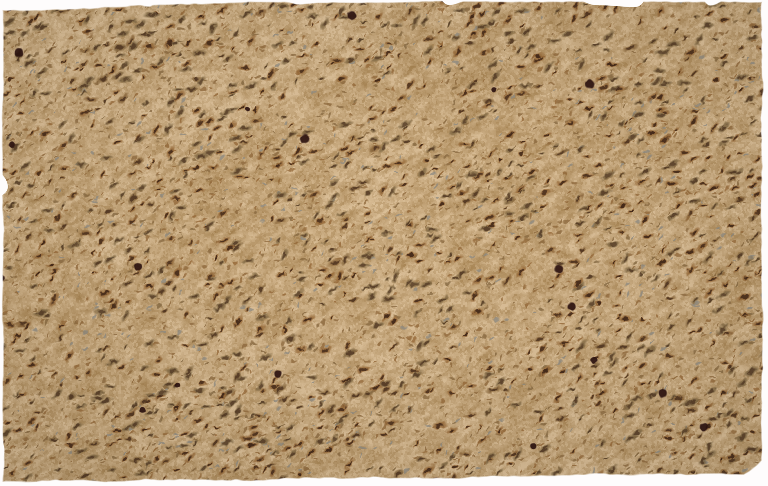
Reproduce this texture procedurally as a WebGL 2 fragment shader.

```glsl
#version 300 es
precision highp float;
// Draws a chipped slab of golden granite with slanted dark flecks on white.

uniform vec2 u_resolution;
out vec4 fragColor;

const vec3 BACKDROP   = vec3(0.995, 0.99, 0.99);
const vec3 PALE_STONE = vec3(0.81, 0.70, 0.545);
const vec3 DEEP_STONE = vec3(0.625, 0.49, 0.30);
const vec3 RUST       = vec3(0.57, 0.39, 0.20);
const vec3 OLIVE      = vec3(0.48, 0.39, 0.25);
const vec3 DARK_BROWN = vec3(0.25, 0.15, 0.09);
const vec3 BLUE_GREY  = vec3(0.54, 0.53, 0.50);
const vec3 GARNET     = vec3(0.17, 0.07, 0.06);

const float FLOW_ANGLE   = 0.56;    // slant of the veins, radians
const float CRYSTAL_SIZE = 0.0046;  // lengths are in canvas heights
const vec2  FLECK_CELL   = vec2(0.027, 0.021);
const vec2  FLECK_RADII  = vec2(0.0105, 0.0042);
const vec2  SPECK_CELL   = vec2(0.016, 0.012);
const vec2  SPECK_RADII  = vec2(0.0062, 0.0026);
const vec2  GARNET_CELL  = vec2(0.11);
const vec2  GARNET_RADII = vec2(0.0095);

vec2 hash2(vec2 cell, uint seed) {
    uvec2 k = uvec2(ivec2(cell)) * uvec2(1597u, 3571u);
    uint h = (k.x ^ (k.y << 7)) + seed * 7919u + k.y;
    h = (h ^ (h >> 15)) * 73244475u;
    h = (h ^ (h >> 13)) * 73244475u;
    h ^= h >> 16;
    return vec2(h & 65535u, h >> 16) / 65535.0;
}

float noise(vec2 p, uint seed) {
    vec2 i = floor(p), f = p - i;
    f = f * f * (3.0 - 2.0 * f);
    float low  = mix(hash2(i, seed).x, hash2(i + vec2(1, 0), seed).x, f.x);
    float high = mix(hash2(i + vec2(0, 1), seed).x, hash2(i + vec2(1, 1), seed).x, f.x);
    return mix(low, high, f.y);
}

mat2 rotation(float a) {
    return mat2(cos(a), -sin(a), sin(a), cos(a));
}

// Random tone of the nearest crystal.
float crystals(vec2 p) {
    vec2 id = floor(p);
    float nearest = 9.0, tone = 0.0;
    for (int y = -1; y <= 1; y++)
    for (int x = -1; x <= 1; x++) {
        vec2 cell = id + vec2(x, y);
        float d = length(cell + hash2(cell, 1u) - p);
        if (d < nearest) { nearest = d; tone = hash2(cell, 2u).x; }
    }
    return tone;
}

// Scattered ellipses: x is 1 at a centre and 0 on its rim, y is a random tint.
vec2 scatter(vec2 p, vec2 size, vec2 radii, float density, float turn, uint seed) {
    vec2 id = floor(p / size);
    vec2 best = vec2(-3.0, 0.0);
    for (int y = -1; y <= 1; y++)
    for (int x = -1; x <= 1; x++) {
        vec2 cell = id + vec2(x, y);
        vec2 place = hash2(cell, seed), kind = hash2(cell, seed + 1u);
        vec2 shape = hash2(cell, seed + 2u);
        vec2 centre = (cell + place) * size;
        float cluster = 0.45 + 1.1 * noise(centre * vec2(6.0, 11.0), seed + 3u);
        if (kind.x > density * cluster) continue;
        vec2 d = rotation((shape.x - 0.5) * turn) * (p - centre);
        float field = 1.0 - length(d / (radii * mix(0.55, 1.15, shape.y)));
        if (field > best.x) best = vec2(field, kind.y);
    }
    return best;
}

// Signed distance inside the slab, with uneven, chipped sides.
float slab(vec2 p, float width) {
    float chip = 0.006 * noise(p * 17.0, 50u) + 0.003 * noise(p * 70.0, 51u);
    float notch = 0.013 * smoothstep(0.86, 0.95, noise(p * 13.0, 52u));
    float left = p.x - 0.004 - 0.6 * chip;
    float right = width - p.x - 0.008 - chip;
    float top = 1.0 - p.y - 0.001 - 0.7 * chip - 0.018 * smoothstep(0.55, 0.0, p.x);
    float bottom = p.y - 0.006 - chip - 0.014 * smoothstep(0.1, width, p.x);
    float corner = dot(vec2(width - p.x, p.y), vec2(0.6, 0.8)) - 0.045 - chip;
    return min(min(min(left, right), min(top, bottom)) - notch, corner);
}

void main() {
    float pixel = 1.0 / u_resolution.y, width = u_resolution.x * pixel;
    vec2 p = gl_FragCoord.xy * pixel;

    // Flow coordinates, gently bent and roughened
    vec2 flow = rotation(FLOW_ANGLE) * p;
    flow.y += 0.012 * sin(flow.x * 5.0 + 2.0 * sin(flow.y * 4.0));
    vec2 rough = vec2(noise(p * 150.0, 10u), noise(p * 150.0, 11u)) - 0.5;
    vec2 ragged = flow + 0.0065 * rough;

    // Crystalline ground
    float grain = crystals(p / CRYSTAL_SIZE) - 0.5;
    float mottle = noise(flow * vec2(38.0, 62.0), 12u) - 0.5;
    float streak = noise(flow * vec2(55.0, 130.0), 13u) - 0.5;
    float cloud = noise(flow * vec2(4.0, 7.0), 14u) - 0.5;
    float tone = 0.70 + 0.48 * grain + 0.40 * mottle + 0.45 * streak + 0.22 * cloud;
    vec3 colour = mix(DEEP_STONE, PALE_STONE, clamp(tone, -0.15, 1.12));

    // Small specks and blue-grey slivers
    vec2 speck = scatter(ragged, SPECK_CELL, SPECK_RADII, 0.34, 1.4, 20u);
    vec3 speckTint = speck.y > 0.82 ? BLUE_GREY : mix(RUST, OLIVE, speck.y);
    colour = mix(colour, speckTint, 0.75 * smoothstep(-0.3, 0.5, speck.x));

    // Flecks with stained rims and dark cores
    vec2 fleck = scatter(ragged, FLECK_CELL, FLECK_RADII, 0.46, 1.1, 30u);
    vec3 stain = mix(RUST, OLIVE, smoothstep(0.3, 0.7, fleck.y));
    colour = mix(colour, stain, 0.75 * smoothstep(-0.6, 0.25, fleck.x));
    float core = smoothstep(0.1, 0.6, fleck.x + 0.35 * grain);
    colour = mix(colour, DARK_BROWN, core * mix(0.95, 0.5, fleck.y));

    // Sparse round garnets
    vec2 garnet = scatter(p + 0.003 * rough, GARNET_CELL, GARNET_RADII, 0.15, 0.0, 40u);
    colour = mix(colour, GARNET, 0.92 * smoothstep(-0.1, 0.3, garnet.x));

    // Soft light falling off toward the sides, then the outline
    vec2 offset = p / vec2(width, 1.0) - vec2(0.5, 0.55);
    colour *= 1.025 - 0.22 * dot(offset, offset);
    float inside = smoothstep(-pixel, pixel, slab(p, width));
    fragColor = vec4(mix(BACKDROP, colour, inside), 1.0);
}
```
